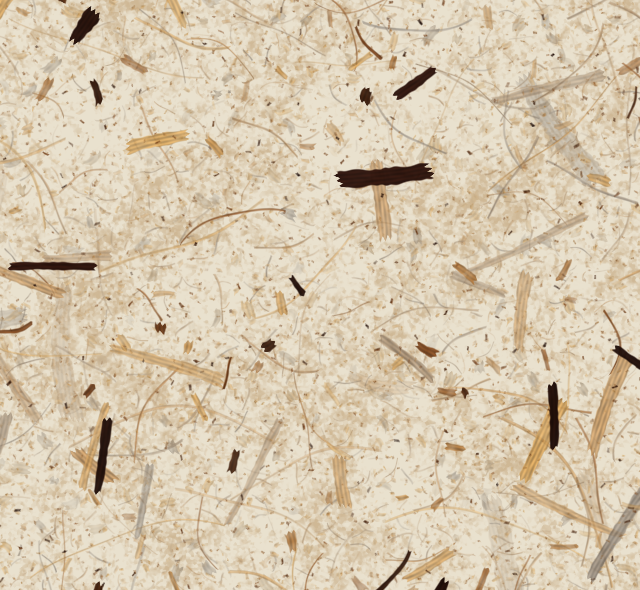
Give the GLSL for this texture, as a WebGL 1 fragment shader.

```glsl
precision highp float;
uniform vec2 u_resolution;

const vec3 PULP_LIGHT = vec3(0.915, 0.882, 0.808);
const vec3 PULP_SHADE = vec3(0.81, 0.72, 0.585);
const vec3 STRAW = vec3(0.79, 0.60, 0.32);
const vec3 TAN = vec3(0.72, 0.56, 0.38);
const vec3 GREY = vec3(0.51, 0.48, 0.45);
const vec3 RUST = vec3(0.47, 0.25, 0.09);
const vec3 BARK = vec3(0.12, 0.05, 0.03);
const float SOFT = 0.0017;

vec4 hash4(vec2 p) {
  vec4 q = fract(p.xyxy * vec4(0.1031, 0.1030, 0.0973, 0.1099));
  q += dot(q, q.wzxy + 33.33);
  return fract((q.xxyz + q.yzzw) * q.zywx);
}

// Smooth cellular noise: random cell values blended by distance
float cellClouds(vec2 p) {
  vec2 base = floor(p);
  float sum = 0.0;
  float total = 0.0;
  for (int j = -1; j <= 1; j++) {
    for (int i = -1; i <= 1; i++) {
      vec2 id = base + vec2(float(i), float(j));
      vec4 r = hash4(id + 211.0);
      vec2 d = p - id - r.xy;
      float w = exp(-6.0 * dot(d, d));
      sum += w * r.z;
      total += w;
    }
  }
  return sum / total;
}

vec2 rotate(vec2 v, float a) {
  float c = cos(a);
  float s = sin(a);
  return vec2(c * v.x + s * v.y, c * v.y - s * v.x);
}

float roundBox(vec2 d, vec2 halfSize, float radius) {
  vec2 e = abs(d) - halfSize + radius;
  return length(max(e, 0.0)) + min(max(e.x, e.y), 0.0) - radius;
}

// Bent, streaky, tapering pieces, one per grid cell; size is half length and half width
vec3 scatter(vec3 color, vec2 p, float cell, float density, vec2 size, float bend,
             vec3 tintA, vec3 tintB, vec2 opacity, float seed) {
  vec2 base = floor(p / cell);
  for (int j = -1; j <= 1; j++) {
    for (int i = -1; i <= 1; i++) {
      vec2 id = base + vec2(float(i), float(j));
      vec4 place = hash4(id + seed);
      vec4 form = hash4(id + seed + 57.0);
      vec2 d = rotate(p - (id + place.xy) * cell, form.x * 3.1416);
      vec2 halfSize = size * vec2(mix(0.35, 1.05, form.y), mix(0.5, 1.15, fract(form.w * 7.0)));
      float along = d.x / halfSize.x;
      float phase = form.w * 40.0;
      float curve = (form.z - 0.5) * 2.0 * along * along + 0.12 * sin(along * 3.5 + phase);
      d.y -= bend * halfSize.x * curve;

      // Slanted, frayed ends and uneven sides
      vec2 cut = d;
      cut.x += (form.z - 0.5) * d.y + 0.3 * halfSize.y * sin(d.y * 700.0 + phase);
      halfSize.y *= 1.0 + 0.25 * along * (fract(form.z * 9.0) - 0.5) * 2.0;
      float rough = sin(d.x * 97.0 + phase) + 0.7 * sin(d.x * 261.0 + phase * 3.0 + 2.0 * sin(d.x * 73.0));
      float dist = roundBox(cut, halfSize, 0.45 * halfSize.y) + 0.08 * halfSize.y * rough;
      float cover = 1.0 - smoothstep(-SOFT, SOFT, dist);

      float streak = sin(d.y * 900.0 + 1.5 * sin(d.x * 19.0 + phase) + phase)
                   + sin(d.x * 130.0 + 2.0 * sin(d.y * 310.0) + phase) * sin(d.x * 59.0 - phase);
      vec3 tint = mix(tintA, tintB, form.w) * (1.0 + 0.1 * streak);
      float fade = 0.82 + 0.18 * sin(along * 4.0 + phase * 2.0);
      float alpha = mix(opacity.x, opacity.y, place.w) * step(place.z, density);
      color = mix(color, tint, cover * alpha * mix(fade, 1.0, opacity.x));
    }
  }
  return color;
}

vec3 pulp(vec2 p) {
  vec2 warped = p + 0.006 * sin(p.yx * 47.0 + 2.0 * sin(p * 29.0));
  float clouds = 0.26 * cellClouds(warped * 8.0 + 5.0)
               + 0.22 * cellClouds(warped * 40.0 + 9.0)
               + 0.26 * cellClouds(warped * 95.0 + 17.0)
               + 0.26 * cellClouds(p * 210.0 + 31.0);
  return mix(PULP_SHADE, PULP_LIGHT, smoothstep(0.15, 0.6, clouds));
}

void main() {
  vec2 p = gl_FragCoord.xy / u_resolution.y;
  vec3 color = pulp(p);

  // Faint sunken smears, flakes and hairs
  color = scatter(color, p, 0.24, 0.5, vec2(0.11, 0.019), 0.15, TAN, GREY, vec2(0.12, 0.4), 7.0);
  color = scatter(color, p, 0.05, 0.55, vec2(0.016, 0.008), 0.3, STRAW, GREY, vec2(0.1, 0.5), 11.0);
  color = scatter(color, p, 0.022, 0.55, vec2(0.007, 0.0036), 0.2, STRAW, TAN, vec2(0.1, 0.55), 19.0);
  color = scatter(color, p, 0.034, 0.7, vec2(0.022, 0.0013), 0.3, TAN, GREY, vec2(0.15, 0.65), 23.0);

  // Long gently curling fibres
  color = scatter(color, p, 0.22, 0.8, vec2(0.18, 0.0023), 0.35, STRAW, TAN, vec2(0.35, 0.8), 37.0);
  color = scatter(color, p, 0.12, 0.75, vec2(0.095, 0.0017), 0.3, TAN, GREY, vec2(0.3, 0.85), 41.0);
  color = scatter(color, p, 0.16, 0.45, vec2(0.09, 0.0016), 0.35, RUST, TAN, vec2(0.5, 0.9), 53.0);

  // Straw blades, grey blades and small chips
  color = scatter(color, p, 0.23, 0.55, vec2(0.10, 0.0115), 0.06, STRAW, TAN, vec2(0.6, 0.95), 67.0);
  color = scatter(color, p, 0.27, 0.35, vec2(0.13, 0.009), 0.1, GREY, TAN, vec2(0.5, 0.9), 71.0);
  color = scatter(color, p, 0.09, 0.4, vec2(0.024, 0.0065), 0.1, STRAW, RUST, vec2(0.35, 0.9), 83.0);

  // Fine flecks
  color = scatter(color, p, 0.015, 0.6, vec2(0.0034, 0.0018), 0.0, STRAW, RUST, vec2(0.1, 0.75), 97.0);
  color = scatter(color, p, 0.043, 0.45, vec2(0.0052, 0.0019), 0.1, RUST, BARK, vec2(0.4, 1.0), 103.0);

  // Dark twigs and bark
  color = scatter(color, p, 0.24, 0.38, vec2(0.065, 0.0036), 0.25, RUST, BARK, vec2(0.85, 1.0), 113.0);
  color = scatter(color, p, 0.25, 0.42, vec2(0.085, 0.0125), 0.05, BARK, BARK * 1.6, vec2(0.95, 1.0), 127.0);
  color = scatter(color, p, 0.17, 0.3, vec2(0.02, 0.0075), 0.2, BARK, RUST, vec2(0.9, 1.0), 139.0);

  gl_FragColor = vec4(color, 1.0);
}
```
